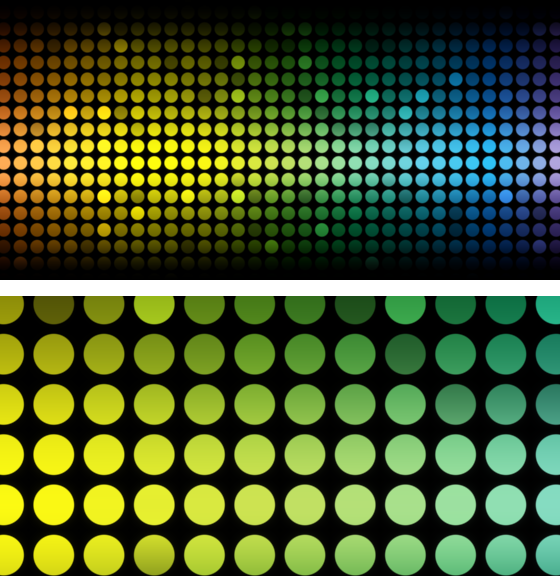
Top: the whole. Bottom: its middle third, enlarged.
Reproduce this background procedurally as a Shadertoy shader.

```glsl
// Grid of glowing spectrum dots, brightest along one row and fading up and down.
#define PITCH 0.0598        // dot spacing, in canvas heights
#define ORIGIN vec2(0.0131, 0.418)  // centre of one dot on the bright row
#define RADIUS 0.405        // dot radius, in cells
#define GLOW_WIDTH 0.24     // spread of the bright band
#define JITTER 0.12         // common brightness variation
#define BRIGHT_SHARE 0.08   // share of highlighted dots
#define DIM_SHARE 0.04      // share of weak dots
#define HALO 0.06           // light spilled between dots

const int STOPS = 9;

// Spectrum along the bright row, left to right
const vec3 PEAK[STOPS] = vec3[STOPS](
    vec3(1.00, 0.66, 0.34), vec3(1.00, 0.92, 0.24), vec3(1.00, 1.00, 0.05),
    vec3(0.98, 0.97, 0.08), vec3(0.78, 0.88, 0.35), vec3(0.58, 0.88, 0.68),
    vec3(0.40, 0.82, 0.92), vec3(0.18, 0.76, 0.96), vec3(0.72, 0.64, 0.86));

// Deeper spectrum away from it
const vec3 DEEP[STOPS] = vec3[STOPS](
    vec3(0.72, 0.36, 0.10), vec3(0.76, 0.56, 0.06), vec3(0.76, 0.72, 0.05),
    vec3(0.62, 0.64, 0.10), vec3(0.28, 0.54, 0.14), vec3(0.08, 0.52, 0.31),
    vec3(0.08, 0.46, 0.50), vec3(0.08, 0.38, 0.68), vec3(0.36, 0.28, 0.58));

vec3 gradient(vec3 stops[STOPS], float x) {
    float s = clamp(x, 0.0, 1.0) * float(STOPS - 1);
    int i = min(int(s), STOPS - 2);
    return mix(stops[i], stops[i + 1], s - float(i));
}

float hash(vec2 cell) {
    vec3 q = fract(vec3(cell.xyx) * 0.1031);
    q += dot(q, q.yzx + 33.33);
    return fract((q.x + q.y) * q.z);
}

// Brightness factor of one dot: mild for most, strong for a few
float dotGain(vec2 cell) {
    float gain = 1.0 + JITTER * (hash(cell + 71.0) - 0.5);
    float pick = hash(cell + 137.0);
    if (pick < BRIGHT_SHARE) gain += 0.35;
    else if (pick > 1.0 - DIM_SHARE) gain -= 0.35;
    return gain;
}

void mainImage(out vec4 fragColor, in vec2 fragCoord) {
    vec2 p = fragCoord / iResolution.y;
    float aspect = iResolution.x / iResolution.y;

    // Square cells with a dot in the middle of each
    vec2 grid = (p - ORIGIN) / PITCH;
    vec2 cell = floor(grid + 0.5);
    float dist = length(grid - cell) - RADIUS;
    float aa = 1.0 / (iResolution.y * PITCH);
    float mask = 1.0 - smoothstep(-aa, aa, dist);

    // Distance from the bright row, 1 at the top and bottom edges
    float rise = p.y - ORIGIN.y;
    float d = abs(rise) / (rise > 0.0 ? 1.0 - ORIGIN.y : ORIGIN.y);
    float band = exp(-d * d / (GLOW_WIDTH * GLOW_WIDTH));
    float fade = 1.0 - smoothstep(0.65, 1.02, d);

    // Spectrum colour, richer as it darkens
    float x = (cell.x * PITCH + ORIGIN.x) / aspect;
    vec3 deep = max(gradient(DEEP, x) * (1.3 - 1.05 * d) - 0.1 * d, 0.0) * fade;
    vec3 peak = gradient(PEAK, x);

    // Variation eases off in the bright band; highlights also turn paler
    float gain = mix(dotGain(cell + 50.0), 1.0, band);
    vec3 dotColor = mix(deep, peak, band) * gain;
    dotColor += max(gain - 1.1, 0.0) * 0.35 * peak * fade;

    // Faint light spilling out around the dots
    vec3 halo = peak * HALO * band * exp(-12.0 * max(dist, 0.0));

    fragColor = vec4(clamp(mix(halo, dotColor, mask), 0.0, 1.0), 1.0);
}
```
